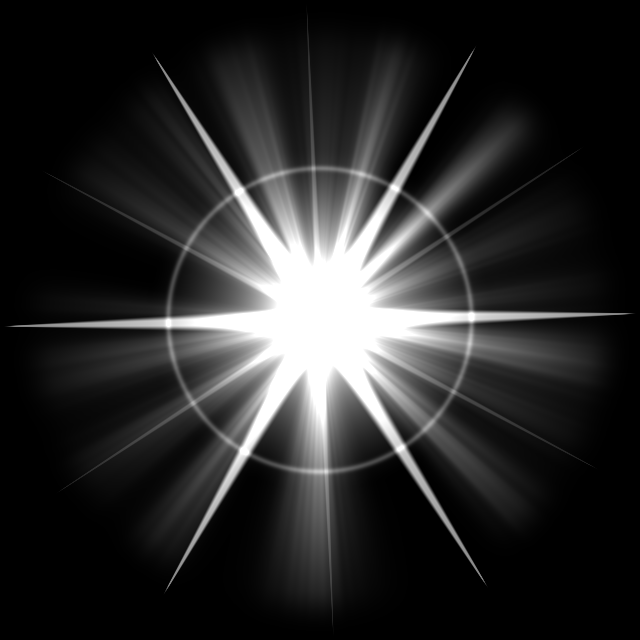
Give the GLSL for this background, as a Shadertoy shader.

```glsl
// A white star burst on black: a hot core, six long tapered spikes,
// six faint hairline spikes, a thin halo ring and soft radial beams.
// Everything is built in polar form, with angular noise for streaks.

const float TAU = 6.2831853;

// Broad beams: direction in degrees, half width in degrees, strength.
const vec3 BEAMS[16] = vec3[16](
    vec3(-9.0, 6.0, 1.0),   vec3(6.0, 5.0, 0.45),   vec3(23.0, 8.0, 0.36),
    vec3(45.0, 5.0, 1.0),   vec3(74.0, 6.0, 1.0),   vec3(90.0, 8.0, 0.5),
    vec3(108.0, 7.0, 1.05), vec3(128.0, 5.0, 0.6),  vec3(145.0, 8.0, 0.5),
    vec3(176.0, 4.0, 0.25), vec3(192.0, 7.0, 0.65), vec3(213.0, 8.0, 0.45),
    vec3(234.0, 5.5, 0.85), vec3(269.0, 10.0, 0.9), vec3(317.0, 6.0, 0.85),
    vec3(335.0, 8.0, 0.4));

float hash(float n) {
    return fract(sin(n * 127.1) * 43758.5453);
}

// Smooth noise around the circle, with a whole number of cells.
float ringNoise(float turn, float cells) {
    float x = fract(turn) * cells;
    float i = floor(x);
    float f = smoothstep(0.0, 1.0, x - i);
    return mix(hash(i + cells), hash(mod(i + 1.0, cells) + cells), f);
}

float beamPattern(float angle) {
    float light = 0.0;
    for (int i = 0; i < 16; i++) {
        float apart = mod(degrees(angle) - BEAMS[i].x + 180.0, 360.0) - 180.0;
        float q = apart / BEAMS[i].y;
        light += BEAMS[i].z * exp(-q * q);
    }
    float turn = angle / TAU;
    float streaks = 0.45 * ringNoise(turn, 90.0) + 0.35 * ringNoise(turn, 170.0)
                  + 0.2 * ringNoise(turn, 310.0);
    return light * (0.55 + 0.9 * streaks);
}

// Six tapered needles, one each sixth of a turn from the given offset.
float spikes(float r, float angle, float offset, float halfWidth) {
    float local = mod(angle - offset + TAU / 12.0, TAU / 6.0) - TAU / 12.0;
    float along = r * cos(local) / 0.495;
    float taper = max(1.0 - along, 0.0);
    float width = halfWidth * taper + 0.0008;
    float edge = 1.0 - smoothstep(0.25 * width, width, abs(r * sin(local)));
    return edge * smoothstep(0.0, 0.04, taper) * mix(1.0, 0.5, along);
}

void mainImage(out vec4 fragColor, in vec2 fragCoord) {
    vec2 p = (fragCoord - 0.5 * iResolution.xy) / min(iResolution.x, iResolution.y);
    float r = length(p);
    float angle = atan(p.y, p.x + 1e-6);

    // Core and the soft glow that fills the halo
    float light = 0.8 * exp(-r * r / 0.0049);
    light += 1.15 * pow(max(1.0 - r / 0.27, 0.0), 1.6);

    // Beams fading out toward the rim
    float fade = max(1.0 - r / 0.5, 0.0) * (1.0 - smoothstep(0.42, 0.5, r));
    light += 0.85 * fade * beamPattern(angle);

    // Main and hairline spikes, each set slightly skewed
    float skew = sin(2.0 * angle);
    light += spikes(r, angle, radians(1.2 - skew), 0.024);
    light += 0.22 * spikes(r, angle, radians(32.5 + 0.9 * skew), 0.008);

    // Halo ring
    float ring = (r - 0.237) / 0.0045;
    light += 0.25 * exp(-ring * ring);

    fragColor = vec4(vec3(clamp(light, 0.0, 1.0)), 1.0);
}
```
